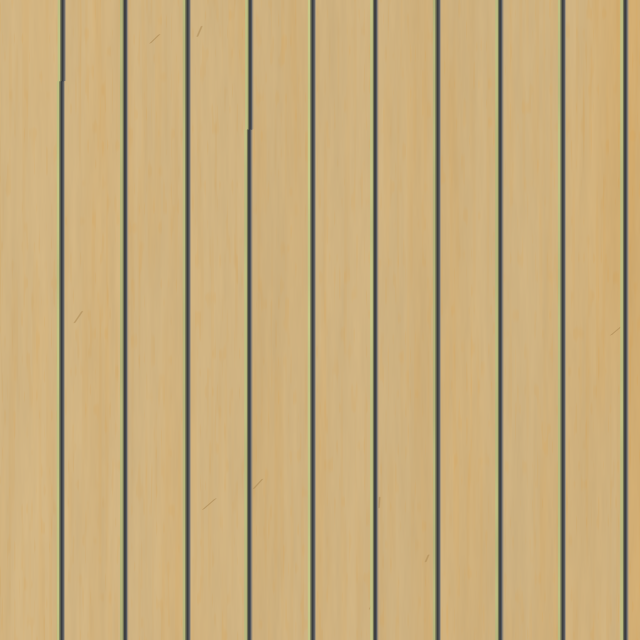
A Shadertoy shader for this texture:

```glsl
// Pale vertical wood planks with fine streaked grain and narrow bevelled grooves.
#define PITCH 0.0977
#define FIRST_OFFSET 0.0008
#define GRAIN_CONTRAST 0.050
#define AMBER_AMOUNT 0.50
#define GROOVE_SHIFT 0.0014
#define FLECK_CHANCE 0.06

const vec3 WOOD      = vec3(0.815, 0.703, 0.510);
const vec3 AMBER     = vec3(0.825, 0.660, 0.405);
const vec3 HIGHLIGHT = vec3(0.745, 0.745, 0.510);
const vec3 OLIVE     = vec3(0.450, 0.455, 0.335);
const vec3 DARK      = vec3(0.235, 0.240, 0.250);
const vec3 SLATE     = vec3(0.335, 0.345, 0.370);
const vec3 RIM       = vec3(0.650, 0.590, 0.490);

float hash(vec2 p) {
    vec3 q = fract(p.xyx * vec3(0.1031, 0.1030, 0.0973));
    q += dot(q, q.yzx + 33.33);
    return fract((q.x + q.y) * q.z);
}

float noise(vec2 p) {
    vec2 i = floor(p), f = fract(p);
    f = f * f * (3.0 - 2.0 * f);
    return mix(mix(hash(i), hash(i + vec2(1, 0)), f.x),
               mix(hash(i + vec2(0, 1)), hash(i + vec2(1, 1)), f.x), f.y);
}

// Sum of vertically stretched noise, centred on zero
float grain(vec2 p) {
    float sum = 0.0, weight = 0.5;
    vec2 scale = vec2(70.0, 2.5);
    for (int i = 0; i < 4; i++) {
        sum += weight * (noise(p * scale + float(i) * 17.3) - 0.5);
        scale *= vec2(1.8, 2.6);
        weight *= 0.75;
    }
    return sum;
}

// Sparse slanted marks, one candidate in each cell
float flecks(vec2 uv, float px) {
    vec2 cell = floor(uv * 11.0);
    vec2 centre = (cell + 0.3 + 0.4 * vec2(hash(cell + 3.1), hash(cell + 8.7))) / 11.0;
    vec2 d = uv - centre;
    d.x += d.y * (hash(cell + 5.3) - 0.8) * 1.5;
    float size = mix(0.003, 0.009, hash(cell + 12.9));
    float mark = 1.0 - smoothstep(0.0, 0.0012 + px, length(d - vec2(0.0, clamp(d.y, -size, size))));
    return mark * step(hash(cell + 21.0), FLECK_CHANCE);
}

vec3 plankColor(vec2 uv, float plank, float px) {
    vec2 p = uv + vec2(plank * 3.17, hash(vec2(plank, 4.0)) * 9.0);
    vec3 col = WOOD * (1.0 + 0.022 * (hash(vec2(plank, 9.0)) - 0.5));

    // Broad amber stain, long streaks and short dashes
    float stain = smoothstep(0.45, 0.9, noise(p * vec2(28.0, 1.6)));
    float streak = smoothstep(0.5, 0.9, noise(p * vec2(190.0, 5.0)));
    float dash = smoothstep(0.72, 0.95, noise(p * vec2(260.0, 34.0)));
    float edge = smoothstep(0.91, 0.98, uv.x) * smoothstep(0.25, 0.65, uv.y);
    edge = max(0.7 * edge, smoothstep(0.97, 0.985, uv.x));
    float amber = AMBER_AMOUNT * (0.4 * stain + 0.45 * streak + 0.55 * dash) + 0.55 * edge;
    col = mix(col, AMBER, clamp(amber, 0.0, 1.0));

    col *= 1.0 + GRAIN_CONTRAST * grain(p);
    return mix(col, AMBER * 0.82, 0.6 * flecks(uv, px));
}

// Antialiased step across the groove profile
float past(float d, float edge, float px) {
    return smoothstep(edge - 0.6 * px, edge + 0.6 * px, d);
}

void mainImage(out vec4 fragColor, in vec2 fragCoord) {
    vec2 uv = fragCoord / iResolution.xy;
    float px = 1.0 / iResolution.x;
    float across = (uv.x - FIRST_OFFSET) / PITCH;
    float groove = floor(across + 0.5);
    vec3 wood = plankColor(uv, floor(across), px);

    // Signed distance to the groove; a few grooves jog slightly near the top
    float d = (across - groove) * PITCH;
    float jogHeight = 0.75 + 0.2 * hash(vec2(groove, 2.0));
    float jogs = step(0.6, hash(vec2(groove, 6.0)));
    d += GROOVE_SHIFT * jogs * (1.0 - past(uv.y, jogHeight, px));

    // Profile from left to right: lit bevel, shade, gap, far wall, rim
    float lit = 0.94 + 0.10 * hash(vec2(groove, 7.0)) + 0.05 * (noise(vec2(groove, uv.y * 14.0)) - 0.5);
    vec3 col = mix(wood, HIGHLIGHT * lit, past(d, -0.0085, px));
    col = mix(col, OLIVE, past(d, -0.0045, px));
    col = mix(col, DARK, past(d, -0.0025, px));
    col = mix(col, SLATE, past(d, 0.0004, px));
    col = mix(col, RIM, past(d, 0.0025, px));
    col = mix(col, wood, past(d, 0.0043, px));

    // No groove stands at the left border
    col = mix(wood, col, step(0.5, groove));
    fragColor = vec4(col, 1.0);
}
```
